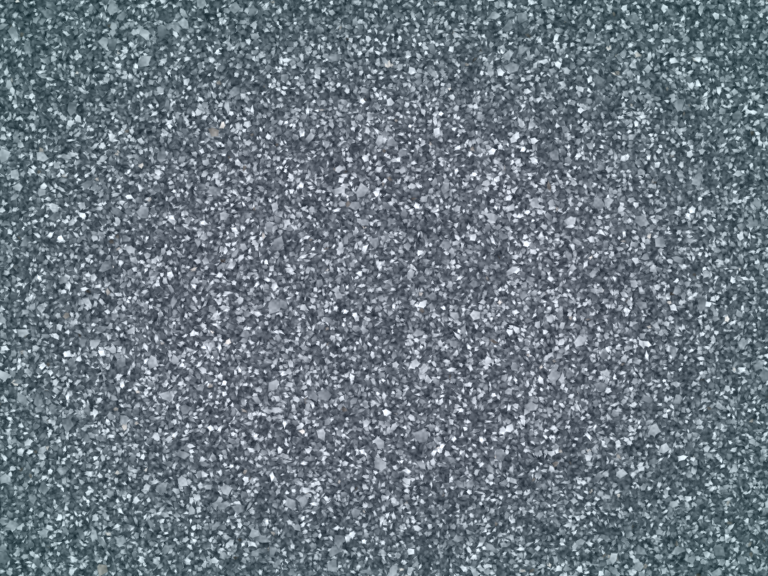
Write a Shadertoy shader that draws this texture.

```glsl
// Fine blue-grey crushed stone, as in a worn asphalt surface.
// Three sizes of angular chips are scattered over a dark binder, each layer
// lying on the one before; a soft falloff turns the borders darker and teal.

// Hash without sine: three random values per lattice point.
vec3 hash3(vec2 p) {
    vec3 q = fract(vec3(p.xyx) * vec3(0.1031, 0.1030, 0.0973));
    q += dot(q, q.yxz + 33.33);
    return fract((q.xxy + q.yzz) * q.zyx);
}

float valueNoise(vec2 p) {
    vec2 i = floor(p), f = fract(p);
    f = f * f * (3.0 - 2.0 * f);
    return mix(mix(hash3(i).x, hash3(i + vec2(1, 0)).x, f.x),
               mix(hash3(i + vec2(0, 1)).x, hash3(i + vec2(1, 1)).x, f.x), f.y);
}

// Distance to an irregular five-sided chip, squashed to the given half axes.
float chipDistance(vec2 q, vec2 halfSize, float shape) {
    q /= halfSize;
    float d = -1.0;
    for (int k = 0; k < 5; k++) {
        float jitter = fract(shape * (7.3 + 5.1 * float(k)));
        float a = 1.2566 * float(k) + 0.8 * jitter;
        d = max(d, dot(q, vec2(cos(a), sin(a))) - mix(0.65, 1.0, fract(jitter * 9.7)));
    }
    return d * halfSize.y;
}

// Lays one layer of chips over the colour below it.
vec3 addChips(vec3 below, vec2 p, float density, float presence, vec2 toneRange, float seed) {
    vec2 g = p * density, cell = floor(g);
    float soft = density * max(0.0017, 0.6 / iResolution.y);
    vec3 colour = below;
    for (int y = -1; y <= 1; y++)
    for (int x = -1; x <= 1; x++) {
        vec2 id = cell + vec2(x, y);
        vec3 place = hash3(id + seed);
        vec3 form = hash3(id + seed + 57.0);
        vec3 look = hash3(id + seed + 131.0);
        if (look.x > presence) continue;

        float angle = 6.2832 * place.z;
        float c = cos(angle), s = sin(angle);
        vec2 q = mat2(c, -s, s, c) * (g - id - 0.1 - 0.8 * place.xy);
        float radius = mix(0.42, 0.74, form.x);
        vec2 halfSize = radius * vec2(1.0, mix(0.45, 0.95, form.y));
        float d = chipDistance(q, halfSize, form.z);

        // Dark seam, then a face with a slight slope in brightness.
        colour *= 1.0 - 0.16 * (1.0 - smoothstep(-soft, 2.0 * soft, d));
        float tone = mix(toneRange.x, toneRange.y, pow(look.y, 1.5));
        tone += 0.14 * q.x;
        vec3 warmth = vec3(0.05, 0.01, -0.03) * step(0.993, look.z);
        colour = mix(colour, tone + warmth, 1.0 - smoothstep(-soft, soft, d));
    }
    return colour;
}

void mainImage(out vec4 fragColor, in vec2 fragCoord) {
    vec2 p = fragCoord / iResolution.y;
    vec2 uv = fragCoord / iResolution.xy;

    // Binder and chips, from fine to coarse, with a fine grit over all.
    vec3 colour = vec3(0.26 + 0.22 * valueNoise(p * 190.0));
    colour = addChips(colour, p, 140.0, 0.92, vec2(0.27, 0.95), 11.0);
    colour = addChips(colour, p, 100.0, 0.32, vec2(0.34, 0.96), 223.0);
    colour = addChips(colour, p, 58.0, 0.06, vec2(0.48, 0.76), 419.0);
    colour += 0.14 * (valueNoise(p * 230.0 + 31.0) - 0.5);

    // Broad patches and the darker, greener border.
    float border = smoothstep(0.22, 0.72, length(uv - vec2(0.5, 0.47)));
    float patches = valueNoise(p * 7.0) + 0.6 * valueNoise(p * 19.0) - 0.8;
    colour *= mix(1.06, 0.94, border) + 0.04 * patches;
    colour += mix(vec3(-0.030, 0.0, 0.043), vec3(-0.066, 0.012, 0.038), border);

    fragColor = vec4(clamp(colour, 0.0, 1.0), 1.0);
}
```
